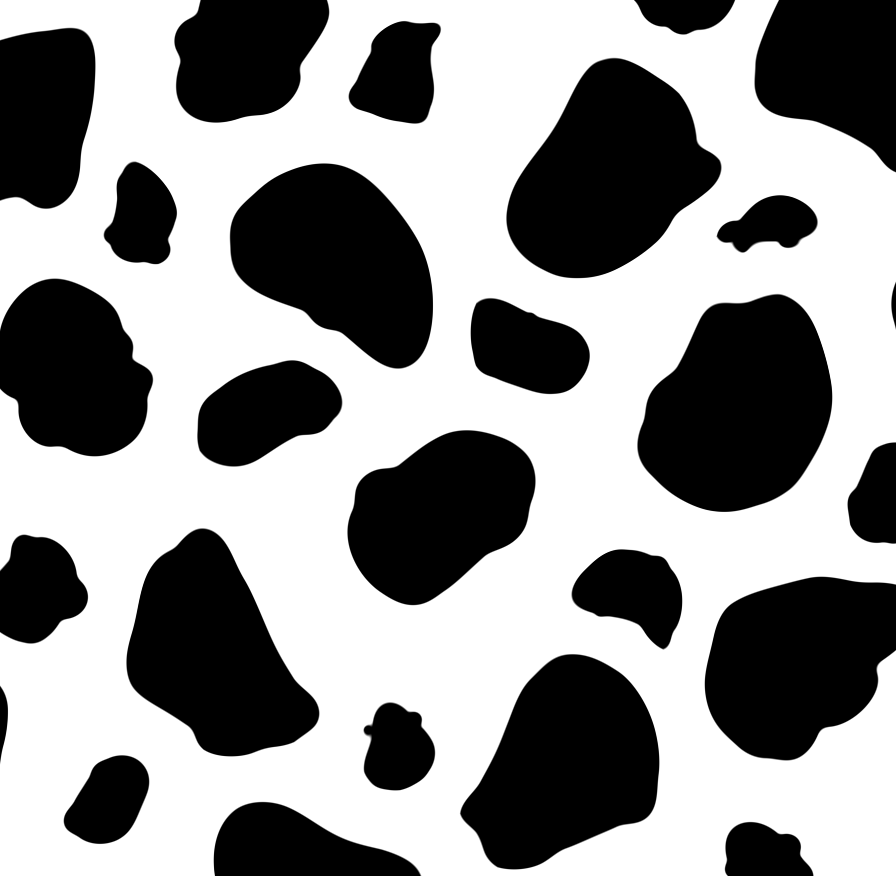
A WebGL 1 fragment shader for this pattern:

```glsl
precision highp float;
// Cow hide: lumpy black patches of mixed size scattered on white.

uniform vec2 u_resolution;

const float CELL = 0.226;   // patch spacing as a share of the canvas height
const float TAU = 6.2831853;

vec2 hash22(vec2 p) {
    vec3 q = fract(p.xyx * vec3(0.1031, 0.1030, 0.0973));
    q += dot(q, q.yzx + 33.33);
    return fract((q.xx + q.yz) * q.zy);
}

float smoothMin(float a, float b, float k) {
    float h = max(k - abs(a - b), 0.0) / k;
    return min(a, b) - h * h * k * 0.25;
}

vec2 rotate(vec2 p, float angle) {
    float c = cos(angle), s = sin(angle);
    return vec2(c * p.x - s * p.y, s * p.x + c * p.y);
}

// Distance to one patch: a bent two-lobed body with bumps on its rim.
float patchDistance(vec2 p, vec2 id) {
    vec2 shape = hash22(id + 37.0);
    vec2 turn = hash22(id + 71.0);
    float large = mod(id.x + id.y, 2.0);
    float r = mix(mix(0.19, 0.31, shape.x), mix(0.42, 0.54, shape.x), large);

    p = rotate(p, TAU * turn.x) / r;
    p.y += (turn.y - 0.5) * 0.6 * (p.x * p.x - 0.3);
    float headSize = mix(0.5, 0.7, shape.y);
    float body = length(p + vec2(0.38, 0.0)) - 0.76;
    float head = length(p - vec2(0.52, 0.0)) - headSize;
    float d = smoothMin(body, head, 0.6);

    for (int i = 0; i < 4; i++) {
        float n = float(i);
        vec2 h = hash22(id + 13.0 * n + 101.0);
        float angle = TAU * (n + 0.8 * h.x) / 4.0;
        vec2 center = vec2(0.85, 0.6) * vec2(cos(angle), sin(angle));
        float bump = length(p - center) - mix(0.16, 0.42, h.y);
        d = smoothMin(d, bump, 0.09);
    }
    return d * r;
}

void main() {
    vec2 p = rotate(gl_FragCoord.xy / u_resolution.y, 0.38) / CELL + 20.0;
    float pixel = 1.0 / (CELL * u_resolution.y);

    // Gentle warp keeps the outlines from being circular.
    p += 0.06 * sin(p.yx * 3.4 + vec2(1.0, 4.0));

    // Nearest and second nearest patch among the surrounding cells.
    vec2 cell = floor(p);
    float nearest = 9.0, second = 9.0;
    for (int y = -1; y <= 1; y++) {
        for (int x = -1; x <= 1; x++) {
            vec2 id = cell + vec2(float(x), float(y));
            vec2 center = id + 0.5 + 0.28 * (hash22(id) - 0.5);
            float d = patchDistance(p - center, id);
            second = min(second, max(nearest, d));
            nearest = min(nearest, d);
        }
    }

    // Rounded cut that keeps a white channel between crowded patches.
    float channel = 0.5 * (nearest - second + 0.2);
    float d = -smoothMin(-nearest, -channel, 0.08);

    float white = smoothstep(-0.8 * pixel, 0.8 * pixel, d);
    gl_FragColor = vec4(vec3(white), 1.0);
}
```
